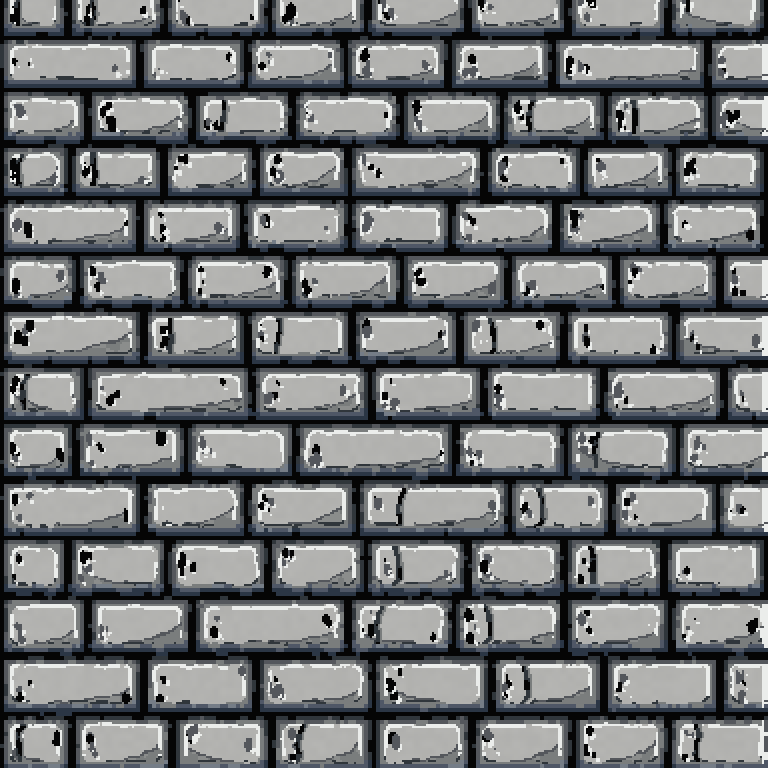
A Shadertoy shader for this texture:

```glsl
const float GRID = 192.0;        // blocks across the canvas
const float WIDE_EXTRA = 11.5;   // added length of a wide brick
const int ROWS = 14;

const vec3 BLACK = vec3(0.02);
const vec3 SLATE = vec3(0.19, 0.21, 0.23);
const vec3 DARK_GREY = vec3(0.33, 0.34, 0.36);
const vec3 MID_GREY = vec3(0.48, 0.49, 0.49);
const vec3 FACE = vec3(0.70, 0.70, 0.69);
const vec3 LIGHT = vec3(0.92, 0.93, 0.92);

// Per row, in blocks: first joint, brick pitch, index of the wide brick (9: none)
const vec3 COURSES[ROWS] = vec3[ROWS](
    vec3(17, 25, 9), vec3(35, 26, 5), vec3(22, 26, 9), vec3(17.5, 23.2, 4),
    vec3(35, 26, 9), vec3(19.5, 26.8, 9), vec3(35.8, 26.5, 9), vec3(21.5, 29.5, 1),
    vec3(18.8, 27.8, 3), vec3(35.8, 26.5, 3), vec3(17, 25, 9), vec3(22, 26.8, 2),
    vec3(35.8, 28.8, 9), vec3(18, 25, 9));

float hash(vec2 p) {
    vec3 a = fract(p.xyx * 0.1031);
    a += dot(a, a.yzx + 33.33);
    return fract((a.x + a.y) * a.z);
}

float noise(vec2 p) {
    vec2 i = floor(p), f = fract(p);
    f = f * f * (3.0 - 2.0 * f);
    return mix(mix(hash(i), hash(i + vec2(1, 0)), f.x),
               mix(hash(i + vec2(0, 1)), hash(i + vec2(1, 1)), f.x), f.y);
}

float roundBox(vec2 p, vec2 halfSize, float radius) {
    vec2 d = abs(p) - halfSize + radius;
    return length(max(d, 0.0)) + min(max(d.x, d.y), 0.0) - radius;
}

// inset: sides, top, bottom
float insetBox(vec2 p, vec2 size, vec3 inset, float radius) {
    vec2 middle = 0.5 * (size + vec2(0.0, inset.y - inset.z));
    vec2 halfSize = 0.5 * (size - vec2(2.0 * inset.x, inset.y + inset.z));
    return roundBox(p - middle, halfSize, radius);
}

float rowEdge(int row) {
    float k = float(row);
    return 9.25 + 14.125 * k - 2.75 * sin(k * 0.2618);
}

float jointX(int row, int i) {
    vec3 course = COURSES[row];
    float shift = i > 0 ? hash(vec2(row, i) + 7.0) - 0.5 : 0.0;
    return course.x + course.y * float(i) + 1.6 * shift
         + (float(i) >= course.z ? WIDE_EXTRA : 0.0);
}

vec3 faceColor(vec2 p, vec2 size, vec2 seed, float edge) {
    vec2 u = (p - 0.5 * size) / (0.5 * size - vec2(3.0, 2.8));
    float grain = noise(p * 0.55 + seed * 19.0);
    vec3 color = FACE + 0.02 * (grain - 0.5);

    // Curved shade towards one lower corner
    float side = hash(seed + 3.1) < 0.85 ? 1.0 : -1.0;
    vec2 v = vec2(u.x * side, u.y) - vec2(-0.4 + 0.4 * hash(seed + 5.7), -1.0);
    float arc = length(v / vec2(1.4, 1.8)) - 1.0 + 0.1 * (grain - 0.5);
    if (arc > 0.0 && u.x * side > -0.3 && hash(seed + 9.3) < 0.75)
        color = arc < 0.06 ? DARK_GREY : mix(MID_GREY, FACE, 0.3 * step(0.6, grain));

    // Broken highlight on the top and sides, dark contact line below
    if (edge > -0.9 && u.y < 0.6 && grain > 0.22) color = LIGHT;
    if (edge > -0.6 && u.y > 0.6 && grain > 0.55) color = SLATE;

    // Chips, mostly by the left end, some with a bright lip
    for (int i = 0; i < 4; i++) {
        vec2 key = seed * 3.0 + float(i) * 11.3;
        vec2 spot = vec2(-0.98 + 0.3 * hash(key), 1.5 * hash(key + 2.0) - 0.75);
        if (i == 3 && hash(key + 8.0) < 0.5) spot.x = -spot.x;
        vec2 offset = (u - spot) * (0.5 * size - 3.0);
        float chip = length(offset * vec2(1.2, 0.8)) + 1.4 * (grain - 0.5);
        float radius = 0.4 + 0.9 * hash(key + 4.0);
        if (length(offset - vec2(0.8, 1.0)) < 0.7 * radius) color = LIGHT;
        if (chip < radius) color = hash(key + 6.0) < 0.5 ? BLACK : DARK_GREY;
    }

    // Upright crack in a few bricks
    float crack = p.x - 0.3 * size.x + 2.0 * (noise(vec2(p.y * 0.4, seed.x)) - 0.5);
    if (hash(seed + 12.9) < 0.16 && abs(crack) < 0.9)
        color = crack < 0.3 ? mix(SLATE, BLACK, step(0.5, grain)) : MID_GREY;
    return color;
}

vec3 brickColor(vec2 block, vec2 fine, vec2 size, vec2 seed) {
    float patches = noise(block * 0.4 + seed * 13.0);
    float wobble = 0.9 * (patches - 0.5);
    if (insetBox(block, size, vec3(0.8, 0.6, 0.6), 1.5) + wobble > 0.0) return BLACK;

    // Stepped rim, bluish on the lower side
    vec3 blue = vec3(-0.02, 0.0, 0.04) * step(size.y - 3.5, block.y);
    if (insetBox(block, size, vec3(1.3, 1.0, 1.6), 1.5) + wobble > 0.0) return SLATE + blue;
    if (insetBox(block, size, vec3(2.0, 1.8, 2.5), 1.5) + wobble > 0.0)
        return (patches > 0.72 ? MID_GREY : DARK_GREY) + blue;

    float edge = insetBox(fine, size, vec3(2.7, 2.2, 2.9), 2.0)
               + 0.8 * (noise(fine * 0.35 + seed * 5.0) - 0.5);
    return edge > 0.0 ? MID_GREY : faceColor(fine, size, seed, edge);
}

vec3 wallColor(vec2 uv) {
    vec2 cell = vec2(uv.x, 1.0 - uv.y) * GRID;
    vec2 block = floor(cell) + 0.5;
    vec2 fine = (floor(cell * 2.0) + 0.5) * 0.5;

    int row = 0, column = 0;
    while (row < ROWS - 1 && block.y > rowEdge(row)) row++;
    while (column < 9 && block.x > jointX(row, column)) column++;

    vec2 corner = vec2(column > 0 ? jointX(row, column - 1) : 0.0, rowEdge(row - 1));
    vec2 size = vec2(jointX(row, column), rowEdge(row)) - corner;
    vec3 color = brickColor(block - corner, fine - corner, size, vec2(column, row) + 1.0);
    bool paleEnd = cell.x > GRID - 1.5 && color.r > 0.4;
    return paleEnd ? LIGHT : color;
}

void mainImage(out vec4 fragColor, in vec2 fragCoord) {
    // Average of 3 by 3 samples smooths the block edges
    vec3 sum = vec3(0.0);
    for (int i = 0; i < 9; i++) {
        vec2 offset = (vec2(i % 3, i / 3) - 1.0) / 3.0;
        sum += wallColor((fragCoord + offset) / iResolution.xy);
    }
    fragColor = vec4(sum / 9.0, 1.0);
}
```
